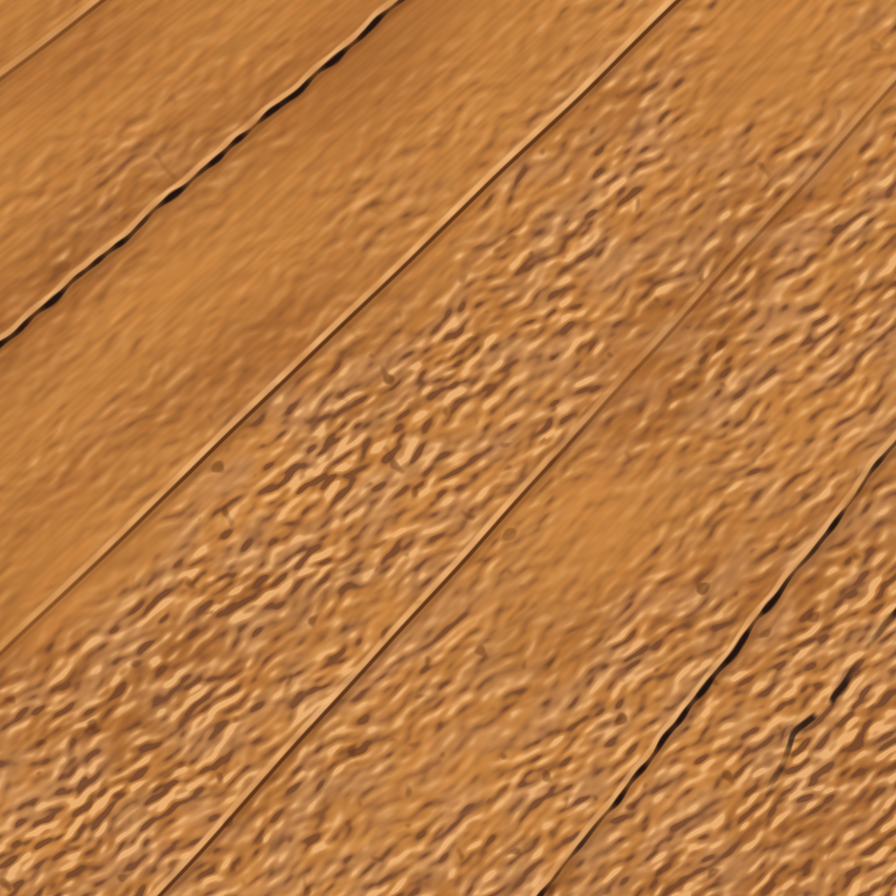
A three.js fragment shader for this texture:

```glsl
varying vec2 vUv;

const vec3 WOOD = vec3(0.765, 0.500, 0.245);
const vec3 BROWN = vec3(0.66, 0.41, 0.195);
const vec3 DUSTY = vec3(0.735, 0.505, 0.305);
const vec3 PALE = vec3(0.97, 0.74, 0.49);
const vec3 SHADE = vec3(0.43, 0.255, 0.165);
const vec3 UMBER = vec3(0.38, 0.20, 0.09);
const vec3 GAP = vec3(0.14, 0.08, 0.06);

const float SEAM_SLOPE = 1.045;   // slope of the seam through the origin
const float CONVERGE = 0.302;     // how fast the seams close up to the right
const float FIRST_SEAM = 0.911;   // height of seam 0 on the left edge
const float PLANK_STEP = 0.3471;
const float PLANK_GROWTH = 0.0956;
const float GRAIN_ANGLE = 0.66;
const vec2 GRAIN_FREQ = vec2(35.0, 62.0);
const vec2 TO_LIGHT = vec2(-0.0026, 0.0030);
const float RELIEF = 1.9;
const float GAP_WIDTH = 0.0030;
const float RIM_WIDTH = 0.0042;

vec2 gradientAt(vec2 cell) {
  float a = 6.2832 * fract(sin(dot(cell, vec2(127.1, 311.7))) * 43758.5);
  return vec2(cos(a), sin(a));
}

float gradientNoise(vec2 p) {
  vec2 i = floor(p), f = p - i;
  vec2 u = f * f * f * (f * (f * 6.0 - 15.0) + 10.0);
  vec2 e = vec2(1.0, 0.0);
  float low = mix(dot(gradientAt(i), f), dot(gradientAt(i + e), f - e), u.x);
  float high = mix(dot(gradientAt(i + e.yx), f - e.yx), dot(gradientAt(i + 1.0), f - 1.0), u.x);
  return mix(low, high, u.y);
}

vec2 alongGrain(vec2 p) {
  float c = cos(GRAIN_ANGLE), s = sin(GRAIN_ANGLE);
  return vec2(c * p.x + s * p.y, c * p.y - s * p.x);
}

// Height of the worn surface: short chips with finer grit on top
float chips(vec2 p) {
  vec2 g = alongGrain(p);
  g.y += 0.010 * gradientNoise(g * vec2(14.0, 11.0));
  return gradientNoise(g * GRAIN_FREQ) + 0.45 * gradientNoise(g.yx * GRAIN_FREQ.yx * 1.7 + 17.3);
}

// Plank coordinate in x, its gradient length in y
vec2 plankAt(vec2 p) {
  float depth = 1.0 - CONVERGE * p.x;
  float b = (p.y - SEAM_SLOPE * p.x) / depth;
  float span = PLANK_STEP - PLANK_GROWTH * b;
  float n = (FIRST_SEAM - b) / span;
  float slope = SEAM_SLOPE - CONVERGE * b;
  float rate = (PLANK_STEP - PLANK_GROWTH * FIRST_SEAM) / (span * span);
  n -= 0.014 * (1.0 - cos(3.14159 * n));
  return vec2(n, rate * sqrt(1.0 + slope * slope) / depth);
}

float stroke(float d, float width) {
  return 1.0 - smoothstep(width * 0.35, width * 1.25, abs(d));
}

void main() {
  vec2 p = vUv;
  vec2 g = alongGrain(p);
  vec2 plank = plankAt(p);
  float n = plank.x;

  // Wear: smooth at upper left, rough through the middle and lower right
  float patches = gradientNoise(g * vec2(3.0, 6.0) + 4.7);
  float wear = mix(0.40, 0.92, smoothstep(1.8, 2.5, n + 0.6 * patches));
  wear += 0.25 * smoothstep(0.5, 0.0, p.y) * smoothstep(0.6, 0.1, p.x);
  wear += 0.20 * smoothstep(3.9, 4.2, n);
  vec2 polished = alongGrain(p - vec2(0.62, 0.34)) / vec2(0.24, 0.09);
  wear -= 0.55 * exp(-dot(polished, polished));
  wear -= 0.25 * smoothstep(0.55, 0.95, p.y) * smoothstep(0.6, 0.9, p.x);
  wear = clamp(wear + 0.5 * patches, 0.18, 1.2);

  // Base tone with broad stains and long streaks
  float stain = gradientNoise(g * vec2(2.6, 7.0) + 11.0);
  float streak = gradientNoise(vec2(g.x * 4.0, n * 17.0));
  float fineStreak = gradientNoise(vec2(g.x * 7.0, n * 42.0) + 5.0);
  vec3 col = mix(WOOD, BROWN, smoothstep(-0.25, 0.65, stain + 0.5 * streak));
  float dust = smoothstep(-0.25, 0.35, gradientNoise(g * vec2(16.0, 26.0) + 31.0));
  col = mix(col, DUSTY, 0.85 * dust * smoothstep(0.3, 0.9, wear));
  col *= 1.0 + 0.10 * streak * (1.2 - wear) + 0.10 * fineStreak;

  // Seam layout: every third one is an open, broken gap
  float id = floor(n + 0.5);
  float open = 1.0 - step(0.5, abs(mod(id, 3.0) - 1.0));
  float wobble = 0.0025 * gradientNoise(vec2(g.x * 7.0, id * 7.3));
  wobble += open * 0.0045 * gradientNoise(vec2(g.x * 24.0, id * 3.7));
  float d = (n - id) / plank.y + wobble;

  // Chipped relief lit from the upper left, flattened beside the seams
  float lit = RELIEF * wear * (chips(p) - chips(p + TO_LIGHT));
  lit *= 0.55 + 1.3 * abs(lit);
  lit *= 1.0 + 0.9 * gradientNoise(g * vec2(11.0, 17.0) + 23.0);
  lit *= mix(0.35, 1.0, smoothstep(0.004, 0.014, abs(d)));
  col = mix(col, PALE, clamp(lit, 0.0, 0.80));
  col = mix(col, SHADE, clamp(-lit, 0.0, 0.80));
  float pits = gradientNoise(g * vec2(38.0, 50.0) + 63.0);
  col = mix(col, UMBER, 0.55 * smoothstep(0.38, 0.56, pits) * smoothstep(0.3, 0.8, wear));

  // Seam lines: soft shadow, lit rim and dark core
  float broken = gradientNoise(vec2(g.x * 34.0, id * 5.1 + 2.0));
  float closing = step(2.5, id) * (1.0 - open) * smoothstep(0.55, 0.70, p.x);
  float faint = 1.0 - 0.5 * step(id, 2.5) * (1.0 - open) * smoothstep(0.25, 0.0, p.x);
  float strength = faint * (1.0 - 0.6 * closing);
  float width = GAP_WIDTH * (0.85 + open * (0.25 + 1.3 * broken));
  float dark = mix(0.80, clamp(0.80 + 1.3 * broken, 0.25, 1.0), open);
  col = mix(col, UMBER, 0.30 * strength * stroke(d - 0.003, 0.007));
  col = mix(col, PALE, clamp(0.62 + 0.5 * broken, 0.0, 1.0) * strength * stroke(d + 0.0058, RIM_WIDTH));
  col = mix(col, mix(UMBER * 0.85, GAP, open), dark * strength * stroke(d, width));

  // Ragged split in the last plank
  float ragged = gradientNoise(vec2(g.x * 13.0, 8.4)) + 0.5 * gradientNoise(vec2(g.x * 34.0, 3.6));
  float split = (n - 4.36) / plank.y + 0.014 * ragged;
  float splitFade = smoothstep(0.84, 0.90, p.x) * smoothstep(-0.3, 0.2, broken);
  col = mix(col, PALE, 0.4 * splitFade * stroke(split + 0.007, RIM_WIDTH));
  col = mix(col, GAP, 0.9 * splitFade * stroke(split, 0.0042));

  gl_FragColor = vec4(col, 1.0);
}
```
